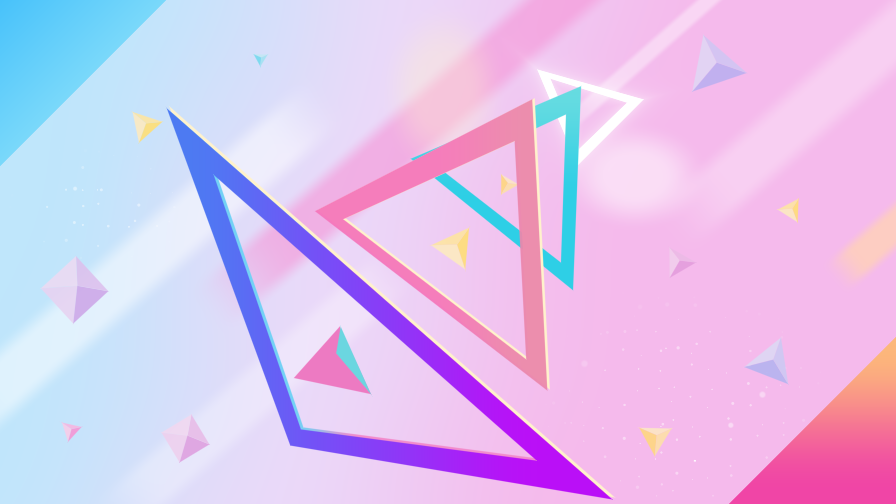
Reproduce this background procedurally as a Shadertoy shader.

```glsl
const vec3 WHITE = vec3(1);
const vec3 SKY = vec3(.75, .9, .985);
const vec3 LAVENDER = vec3(.92, .85, .975);
const vec3 ROSE = vec3(.96, .73, .925);
const vec3 CREAM = vec3(1, .95, .8);
const vec3 PINK = vec3(.96, .46, .73);
const vec3 CYAN = vec3(.18, .81, .9);

const int GEMS = 12;
// Centre and radius
const vec3 GEM_PLACE[GEMS] = vec3[](
  vec3(.287, .751, .036), vec3(.517, .884, .016), vec3(.148, .425, .067), vec3(.14, .146, .023),
  vec3(.368, .13, .049), vec3(1.417, .868, .066), vec3(1.57, .583, .027), vec3(1.346, .479, .035),
  vec3(1.53, .28, .054), vec3(1.3, .132, .037), vec3(.903, .509, .048), vec3(1.006, .634, .023));
// Rotation, tint and number of sides
const vec3 GEM_STYLE[GEMS] = vec3[](
  vec3(2.3, 0, 3), vec3(.5, 3, 3), vec3(3.1, 1.7, 4), vec3(2.4, 1, 3),
  vec3(2.9, 1.4, 4), vec3(1.9, 2, 3), vec3(3.1, 0, 3), vec3(2.1, 1.3, 3),
  vec3(1.2, 2.1, 3), vec3(.5, .1, 3), vec3(3.05, 0, 3), vec3(0, .1, 3));

vec2 hash2(vec2 p) {
  return fract(sin(vec2(dot(p, vec2(127.1, 311.7)), dot(p, vec2(269.5, 183.3)))) * 43758.5);
}

float corner(vec2 cell, vec2 f, vec2 o) {
  return dot(hash2(cell + o) * 2. - 1., f - o);
}

float gradientNoise(vec2 p) {
  vec2 i = floor(p), f = fract(p), u = f * f * (3. - 2. * f), e = vec2(1, 0);
  return mix(mix(corner(i, f, e.yy), corner(i, f, e.xy), u.x),
             mix(corner(i, f, e.yx), corner(i, f, e.xx), u.x), u.y);
}

float cross2(vec2 a, vec2 b) { return a.x * b.y - a.y * b.x; }

float edgeDist(vec2 p, vec2 a, vec2 b) { return cross2(p - a, normalize(b - a)); }

float triangleDist(vec2 p, mat3x2 t) {
  float s = sign(cross2(t[1] - t[0], t[2] - t[0]));
  return max(s * edgeDist(p, t[0], t[1]),
             max(s * edgeDist(p, t[1], t[2]), s * edgeDist(p, t[2], t[0])));
}

float frameDist(vec2 p, mat3x2 outer, mat3x2 inner) {
  return max(triangleDist(p, outer), -triangleDist(p, inner));
}

float fill(float d) { return smoothstep(.75, -.75, d * iResolution.y); }

void paint(inout vec3 color, vec3 ink, float cover) { color = mix(color, ink, cover); }

// Soft diagonal beam
float streak(vec2 p, vec2 start, float len, float width) {
  vec2 dir = normalize(vec2(1, .88));
  float along = dot(p - start, dir) / len;
  float side = abs(cross2(p - start, dir)) / width;
  return smoothstep(0., .2, along) * smoothstep(1., .85, along) * smoothstep(1.4, .6, side);
}

float glow(vec2 p, vec2 center, vec2 radius) {
  return smoothstep(1., .35, length((p - center) / radius));
}

float dust(vec2 p) {
  vec2 cell = floor(p), rnd = hash2(cell);
  float size = mix(.04, .16, rnd.x * rnd.y);
  float d = length(fract(p) - mix(vec2(.25), vec2(.75), rnd));
  return step(.45, hash2(cell + 17.).x) * smoothstep(size, size * .4, d);
}

vec3 gemTint(float t) {
  vec3 tint = mix(vec3(1, .87, .45), vec3(.96, .58, .83), clamp(t, 0., 1.));
  tint = mix(tint, vec3(.73, .68, .94), clamp(t - 1., 0., 1.));
  return mix(tint, vec3(.45, .85, .93), clamp(t - 2., 0., 1.));
}

// Facets fan out around an off-centre peak
void drawGem(inout vec3 color, vec2 p, float radius, vec3 style) {
  for (float i = 0.; i < style.z; i++) {
    float a = style.x + i * 6.2832 / style.z, b = a + 6.2832 / style.z;
    mat3x2 facet = mat3x2(vec2(.08, .12), vec2(cos(a), sin(a)), vec2(cos(b), sin(b)));
    vec3 ink = mix(gemTint(style.y), vec3(.98, .95, .97), fract(.65 + i * .37) * .9);
    paint(color, ink, .9 * fill(triangleDist(p, facet * radius)));
  }
}

void mainImage(out vec4 fragColor, in vec2 fragCoord) {
  vec2 p = fragCoord / iResolution.y;

  // Pastel wash
  float wash = p.x + .25 * (1. - p.y) + .1 * gradientNoise(p * 2.5);
  vec3 color = mix(SKY, LAVENDER, smoothstep(.15, .85, wash));
  paint(color, ROSE, smoothstep(.75, 1.4, wash));

  // Beams, glows and dust
  paint(color, WHITE, .5 * streak(p, vec2(-.15, .1), 1.08, .052));
  paint(color, WHITE, .3 * streak(p, vec2(.2, -.05), .8, .045));
  paint(color, vec3(.96, .58, .84), .6 * streak(p, vec2(.4, .37), 1.17, .048));
  paint(color, WHITE, .3 * streak(p, vec2(1.32, .53), .9, .05));
  paint(color, WHITE, .4 * streak(p, vec2(1.1, .73), .55, .015));
  paint(color, vec3(1, .82, .72), .8 * streak(p, vec2(1.65, .44), .4, .032));
  paint(color, WHITE, .5 * glow(p, vec2(1.26, .65), vec2(.15, .11)));
  paint(color, CREAM, .35 * glow(p, vec2(.88, .82), vec2(.13, .18)));
  float dusty = glow(p, vec2(1.36, .19), vec2(.32, .26)) + glow(p, vec2(.2, .59), vec2(.2, .13));
  paint(color, WHITE, .45 * dusty * (dust(p * 28.) + dust(p * 17. + 60.)));

  // Corner panels
  float diagonal = p.x + 1. - p.y;
  vec3 warm = mix(vec3(.94, .27, .65), vec3(.99, .72, .48), smoothstep(.02, .32, p.y));
  paint(color, mix(vec3(.28, .76, .98), vec3(.48, .85, .98), diagonal * 3.), fill(diagonal - .33));
  paint(color, warm, fill(2.446 - diagonal));

  // Floating gems
  for (int i = 0; i < GEMS; i++)
    drawGem(color, p - GEM_PLACE[i].xy, GEM_PLACE[i].z, GEM_STYLE[i]);
  paint(color, vec3(.93, .48, .76), fill(triangleDist(p, mat3x2(.674, .352, .583, .25, .736, .218))));
  paint(color, vec3(.42, .84, .88), fill(triangleDist(p, mat3x2(.676, .352, .736, .218, .667, .299))));

  // White and cyan frames
  float white = frameDist(p, mat3x2(1.065, .863, 1.278, .803, 1.146, .671),
                          mat3x2(1.093, .843, 1.243, .796, 1.15, .706));
  paint(color, WHITE, max(fill(white), .35 * exp(-70. * max(white, 0.))));
  float cyan = frameDist(p, mat3x2(1.153, .829, 1.137, .424, .815, .685),
                         mat3x2(1.123, .773, 1.113, .479, .88, .66));
  paint(color, mix(CYAN, vec3(.4, .86, .88), smoothstep(.6, .83, p.y)), fill(cyan));

  // Pink frame with a cream rim
  mat3x2 outer = mat3x2(.625, .581, 1.056, .803, 1.086, .225);
  mat3x2 inner = mat3x2(.681, .565, 1.021, .72, 1.044, .287);
  paint(color, CREAM, fill(frameDist(p - vec2(.005, .002), outer, inner)));
  vec3 ink = mix(PINK, vec3(.92, .53, .67), smoothstep(.85, 1.06, p.x));
  paint(color, ink, .94 * fill(frameDist(p, outer, inner)));

  // Violet frame with rims on both sides
  outer = mat3x2(.331, .785, 1.215, .009, .576, .116);
  inner = mat3x2(.424, .653, 1.065, .086, .597, .148);
  vec3 rim = mix(vec3(.45, .82, .96), vec3(.95, .55, .8), smoothstep(.58, .72, p.x));
  rim = mix(CREAM, rim, fill(triangleDist(p, outer)));
  paint(color, rim, fill(frameDist(p - vec2(.005, .004), outer, inner)));
  ink = mix(vec3(.3, .48, .95), vec3(.5, .27, .97), smoothstep(.35, .75, p.x));
  ink = mix(ink, vec3(.73, .06, .97), smoothstep(.65, 1.08, p.x));
  paint(color, ink, fill(frameDist(p, outer, inner)));

  fragColor = vec4(color, 1);
}
```
